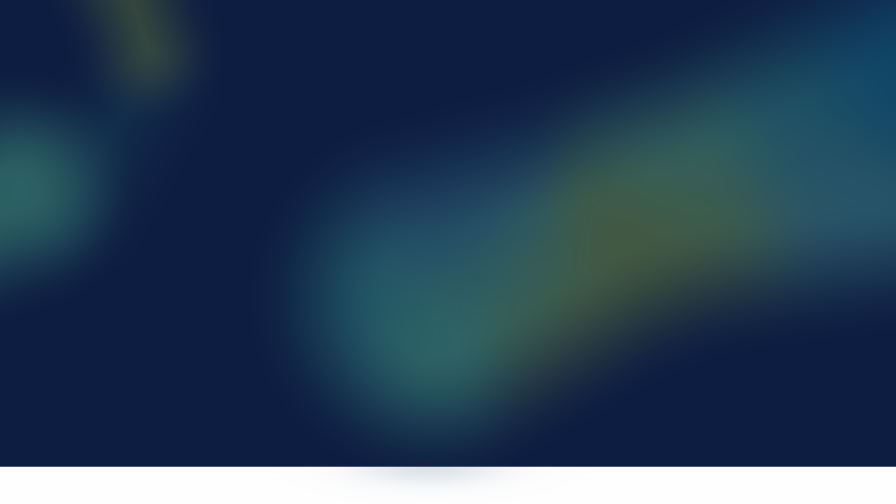
Reproduce this background procedurally as a WebGL 1 fragment shader.

```glsl
precision highp float;

uniform vec2 u_resolution;

const vec3 NAVY = vec3(0.052, 0.115, 0.258);
const vec3 TEAL = vec3(0.18, 0.40, 0.40);
const vec3 LAGOON = vec3(0.12, 0.32, 0.39);
const vec3 BLUE = vec3(0.13, 0.28, 0.40);
const vec3 STEEL = vec3(0.16, 0.33, 0.41);
const vec3 DEEP_BLUE = vec3(0.06, 0.27, 0.40);
const vec3 GREEN = vec3(0.19, 0.38, 0.38);
const vec3 OLIVE = vec3(0.27, 0.34, 0.235);
const vec3 MOSS = vec3(0.25, 0.36, 0.28);
const vec3 PAPER = vec3(0.995);
const vec3 SHADE = vec3(0.86, 0.885, 0.905);

const float BAND_TOP = 0.0741;
const float TINT_RADIUS = 0.14;

// Distance to a capsule whose radius changes from end a to end b
float taperedCapsule(vec2 p, vec2 a, vec2 b, float radiusA, float radiusB) {
  vec2 axis = b - a;
  float t = clamp(dot(p - a, axis) / dot(axis, axis), 0.0, 1.0);
  return length(p - a - axis * t) - mix(radiusA, radiusB, t);
}

float smoothMin(float a, float b, float k) {
  float h = clamp(0.5 + 0.5 * (b - a) / k, 0.0, 1.0);
  return mix(b, a, h) - k * h * (1.0 - h);
}

// Coverage of a shape with a blurred edge
float softFill(float dist, float blur) {
  return 1.0 - smoothstep(-blur, blur, dist);
}

// Weighted colour: rgb times weight, weight in alpha
vec4 tint(vec2 p, vec2 center, vec3 color) {
  vec2 d = (p - center) / TINT_RADIUS;
  return vec4(color, 1.0) * exp(-dot(d, d));
}

// Blended colours along the wide ribbon
vec3 ribbonColor(vec2 p) {
  vec4 sum = vec4(BLUE, 1.0) * 0.00001;
  sum += tint(p, vec2(0.845, 0.317), TEAL);
  sum += tint(p, vec2(0.694, 0.375), LAGOON);
  sum += tint(p, vec2(0.903, 0.583), BLUE);
  sum += tint(p, vec2(1.040, 0.444), GREEN);
  sum += tint(p, vec2(1.354, 0.700), GREEN);
  sum += tint(p, vec2(1.273, 0.502), OLIVE);
  sum += tint(p, vec2(1.146, 0.352), OLIVE);
  sum += tint(p, vec2(1.412, 0.549), MOSS);
  sum += tint(p, vec2(1.620, 0.606), STEEL);
  sum += tint(p, vec2(1.574, 0.780), LAGOON);
  sum += tint(p, vec2(1.736, 0.861), DEEP_BLUE);
  return sum.rgb / sum.a;
}

float ribbonMask(vec2 p) {
  vec2 bend = vec2(1.296, 0.588);
  float lower = taperedCapsule(p, vec2(0.861, 0.410), bend, 0.235, 0.174);
  float upper = taperedCapsule(p, bend, vec2(1.829, 0.745), 0.174, 0.266);
  return softFill(smoothMin(lower, upper, 0.05), 0.14);
}

// Curved glow in the upper left corner
vec3 addCornerArc(vec3 color, vec2 p) {
  float link = taperedCapsule(p, vec2(0.14, 0.61), vec2(0.29, 0.84), 0.08, 0.06);
  float olive = taperedCapsule(p, vec2(0.245, 1.05), vec2(0.296, 0.90), 0.065, 0.055);
  float teal = taperedCapsule(p, vec2(-0.05, 0.595), vec2(0.035, 0.622), 0.13, 0.13);
  color = mix(color, LAGOON, 0.30 * softFill(link, 0.10));
  color = mix(color, OLIVE, 0.78 * softFill(olive, 0.10));
  return mix(color, TEAL, 0.92 * softFill(teal, 0.115));
}

// Pale band with a faint shadow below its upper edge
vec3 bandColor(vec2 p) {
  vec2 d = (p - vec2(0.852, BAND_TOP)) / vec2(0.14, 0.035);
  return mix(PAPER, SHADE, exp(-dot(d, d)));
}

void main() {
  vec2 p = gl_FragCoord.xy / u_resolution.y;
  float pixel = 1.0 / u_resolution.y;

  vec3 color = mix(NAVY, ribbonColor(p), ribbonMask(p));
  color = addCornerArc(color, p);

  float band = 1.0 - smoothstep(-0.5 * pixel, 0.5 * pixel, p.y - BAND_TOP);
  color = mix(color, bandColor(p), band);

  gl_FragColor = vec4(color, 1.0);
}
```
